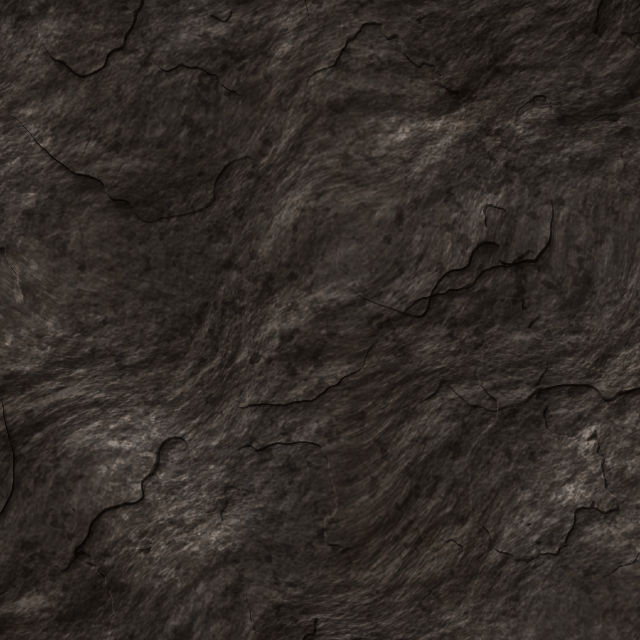
A WebGL 2 fragment shader for this texture:

```glsl
#version 300 es
precision highp float;
// Dark weathered slate: layered ledges with soft shadows, rough relief and worn pale patches.

uniform vec2 u_resolution;
out vec4 fragColor;

const vec2 LIGHT_DIR = vec2(-0.50, 0.866);
const float BASE_TONE = 0.196;
const int SHADOW_STEPS = 7;
const float SHADOW_REACH = 0.05;

float hash(vec2 cell) {
    vec3 q = fract(vec3(cell.xyx) * 0.1031);
    q += dot(q, q.yzx + 33.33);
    return fract((q.x + q.y) * q.z);
}

// Value noise centred on zero, from -0.5 to 0.5.
float noise(vec2 p) {
    vec2 cell = floor(p);
    vec2 f = fract(p);
    vec2 w = f * f * f * (f * (f * 6.0 - 15.0) + 10.0);
    float low = mix(hash(cell), hash(cell + vec2(1, 0)), w.x);
    float high = mix(hash(cell + vec2(0, 1)), hash(cell + vec2(1, 1)), w.x);
    return mix(low, high, w.y) - 0.5;
}

// Each octave is rotated to hide the lattice.
float fbm(vec2 p, int octaves, float gain) {
    const mat2 TURN = mat2(1.6, 1.2, -1.2, 1.6);
    float sum = 0.0;
    float amplitude = 0.5;
    for (int i = 0; i < octaves; i++) {
        sum += amplitude * noise(p);
        p = TURN * p + 17.3;
        amplitude *= gain;
    }
    return sum;
}

// Slow rise followed by a sharp drop.
float scarp(float x, float dropWidth) {
    float f = fract(x);
    return f * (1.0 - smoothstep(1.0 - dropWidth, 1.0, f));
}

// Height of one family of broken plates, present only in places.
float plates(vec2 p, float scale, float tilt, float dropWidth) {
    float level = 3.2 * fbm(p * scale, 5, 0.46) - tilt * p.y;
    float presence = smoothstep(-0.16, 0.16, noise(p * scale * 1.3 + 41.7));
    return scarp(level, dropWidth) * presence;
}

float ledgeHeight(vec2 p) {
    return plates(p + 3.1, 2.4, 1.5, 0.018)
         + 0.6 * plates(p + 8.6, 5.2, 2.2, 0.035);
}

// Fine relief, bent by a broad flow so that its grain changes direction.
float reliefHeight(vec2 p) {
    vec2 flow = vec2(noise(p * 5.0 + 2.7), noise(p * 5.0 + 9.4));
    vec2 q = p + 0.10 * flow;
    vec2 along = vec2(0.8 * q.x + 0.6 * q.y, 1.35 * (0.8 * q.y - 0.6 * q.x));
    return fbm(along * 13.0, 5, 0.5);
}

// Darkness cast by higher ground on the lit side.
float ledgeShadow(vec2 p, float height) {
    float shadow = 0.0;
    for (int i = 1; i <= SHADOW_STEPS; i++) {
        float t = float(i) / float(SHADOW_STEPS);
        float reach = SHADOW_REACH * t * t + 0.002;
        float rise = ledgeHeight(p + LIGHT_DIR * reach) - height;
        float fade = (1.08 - t) * (1.08 - t);
        shadow = max(shadow, smoothstep(0.16, 0.75, rise) * fade);
    }
    return shadow;
}

// Brown-grey stone colour for a given brightness.
vec3 stoneColor(float tone) {
    return vec3(tone, 0.93 * tone - 0.010, 0.875 * tone - 0.018);
}

void main() {
    vec2 p = gl_FragCoord.xy / u_resolution.y;
    float probe = 0.002;

    // Slopes facing the light.
    vec2 toLight = p + LIGHT_DIR * probe;
    float ledge = ledgeHeight(p);
    float ledgeSlope = (ledge - ledgeHeight(toLight)) / probe;
    float reliefSlope = (reliefHeight(p) - reliefHeight(toLight)) / probe;

    // Worn patches carry clustered pale flecks; pits gather elsewhere.
    float patches = fbm(p * 4.0 + 23.0, 4, 0.55);
    float worn = smoothstep(0.02, 0.24, patches);
    float fleck = smoothstep(0.02, 0.22, fbm(p * 75.0 + 5.0, 3, 0.65));
    float pit = smoothstep(0.08, 0.26, fbm(p * 48.0 + 61.0, 3, 0.65));
    float grain = noise(p * 260.0) + 0.6 * noise(p * 140.0 + 31.0);

    // Brightness is gathered as a logarithm.
    vec2 fromCentre = p - 0.5 * u_resolution / u_resolution.y;
    float light = 0.6 * (0.17 - dot(fromCentre, fromCentre));
    light += clamp(0.022 * reliefSlope, -0.45, 0.50);
    light += clamp(0.012 * ledgeSlope, -0.55, 0.16);
    light += 0.75 * patches + worn * (0.08 + 0.34 * fleck);
    light -= 0.35 * pit * (1.0 - worn);
    light += 0.24 * grain;
    light -= 1.05 * ledgeShadow(p, ledge);

    float tone = clamp(BASE_TONE * exp(light), 0.035, 0.55);
    float rust = noise(p * 90.0 + 13.0) + noise(p * 7.0 + 71.0);
    vec3 color = stoneColor(tone) + tone * rust * vec3(0.035, 0.0, -0.04);
    fragColor = vec4(max(color, 0.0), 1.0);
}
```
